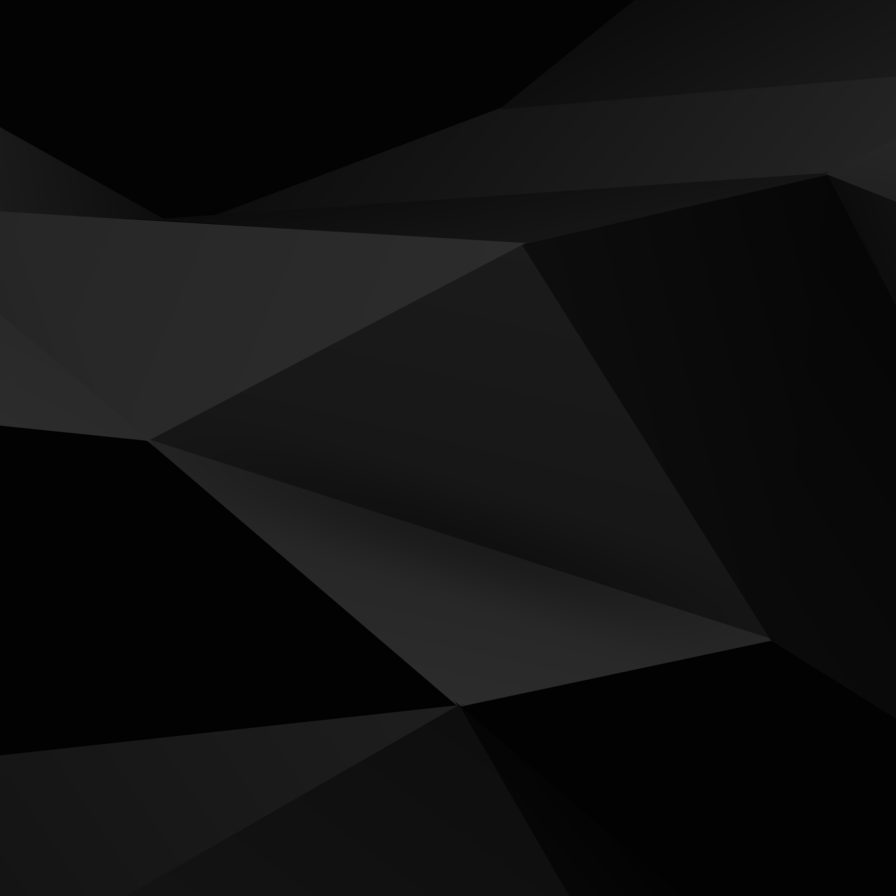
A three.js fragment shader for this background:

```glsl
// Draws dark folded paper: large triangular facets in black and charcoal.
varying vec2 vUv;

const float EDGE_SOFTNESS = 0.002;
const float BASE_GREY = 0.012;

float cross2(vec2 a, vec2 b) {
  return a.x * b.y - a.y * b.x;
}

// Paints a triangle over grey, blending the shades given at its corners.
float facet(float grey, vec2 p, vec2 a, vec2 b, vec2 c, vec3 shades) {
  float area = cross2(b - a, c - a);
  vec3 weights = vec3(cross2(b - p, c - p), cross2(c - p, a - p), cross2(a - p, b - p)) / area;
  vec3 heights = abs(area) / vec3(length(c - b), length(a - c), length(b - a));
  vec3 inside = weights * heights;
  float nearest = min(inside.x, min(inside.y, inside.z));
  // Softening outward only keeps shared edges free of seams.
  float coverage = smoothstep(-EDGE_SOFTNESS, 0.0, nearest);
  return mix(grey, max(dot(weights, shades), 0.0), coverage);
}

// Soft shadow factor beside the segment from a to b.
float crease(vec2 p, vec2 a, vec2 b, float width, float depth) {
  vec2 along = b - a;
  float t = clamp(dot(p - a, along) / dot(along, along), 0.0, 1.0);
  float d = length(p - a - along * t);
  return 1.0 - depth * sin(3.14159 * t) * (1.0 - smoothstep(0.0, width, d));
}

void main() {
  vec2 p = vUv;
  float grey = BASE_GREY * mix(0.5, 1.0, p.y);

  // Fold corners
  vec2 peak = vec2(0.583, 0.728);
  vec2 leftKnot = vec2(0.165, 0.509);
  vec2 rightKnot = vec2(0.861, 0.286);
  vec2 lowKnot = vec2(0.512, 0.212);
  vec2 highKnot = vec2(0.924, 0.806);
  vec2 valley = vec2(0.182, 0.755);
  vec2 bandTip = vec2(0.225, 0.753);
  vec2 bandBend = vec2(0.560, 0.879);
  vec2 leftTop = vec2(0.0, 0.763);
  vec2 leftMid = vec2(0.0, 0.648);
  vec2 rightMid = vec2(1.0, 0.776);
  vec2 footLeft = vec2(0.143, 0.0);
  vec2 footRight = vec2(0.634, 0.0);

  // Central facet and the bright wedge under it
  grey = facet(grey, p, peak, leftKnot, rightKnot, vec3(0.105, 0.088, 0.085));
  grey = facet(grey, p, leftKnot, rightKnot, lowKnot, vec3(0.140, 0.150, 0.172));
  grey *= crease(p, leftKnot, rightKnot, 0.075, 0.28);

  // Dark slope on the right
  vec2 slopeEnd = vec2(1.363, -0.028);
  grey = facet(grey, p, rightKnot, slopeEnd, highKnot, vec3(0.040, 0.025, 0.022));
  grey = facet(grey, p, peak, rightKnot, highKnot, vec3(0.052, 0.040, 0.025));

  // Upper band, the facet above it and the thin strip below
  vec2 bandTop = bandTip + 3.0 * (bandBend - bandTip);
  vec2 bandEnd = bandTip + 1.6 * (highKnot - bandTip);
  grey = facet(grey, p, bandTip, bandTop, bandEnd, vec3(0.050, 0.140, 0.185));
  grey = facet(grey, p, bandBend, vec2(1.009, 1.242), vec2(1.440, 0.952), vec3(0.055, 0.030, 0.150));
  grey = facet(grey, p, valley, peak, highKnot, vec3(0.045, 0.085, 0.080));

  // Small facets at the right border
  grey = facet(grey, p, highKnot, rightMid, vec2(1.0, 0.661), vec3(0.045, 0.065, 0.050));
  grey = facet(grey, p, highKnot, vec2(1.0, 0.844), rightMid, vec3(0.135, 0.150, 0.130));

  // Lit facets on the left
  grey = facet(grey, p, vec2(0.0, 0.857), valley, leftTop, vec3(0.100, 0.050, 0.105));
  grey = facet(grey, p, leftTop, leftKnot, leftMid, vec3(0.150, 0.160, 0.145));
  grey = facet(grey, p, leftTop, peak, leftKnot, vec3(0.150, 0.172, 0.160));
  grey = facet(grey, p, leftMid, leftKnot, vec2(0.0, 0.526), vec3(0.160, 0.165, 0.172));

  // Facets along the bottom
  grey = facet(grey, p, lowKnot, vec2(-0.3, 0.123), vec2(-0.3, -0.255), vec3(0.118, 0.065, 0.050));
  grey = facet(grey, p, lowKnot, footRight, vec2(0.760, 0.0), vec3(0.020, 0.026, 0.010));
  grey = facet(grey, p, lowKnot, footLeft, footRight, vec3(0.055, 0.075, 0.060));

  gl_FragColor = vec4(vec3(grey), 1.0);
}
```
